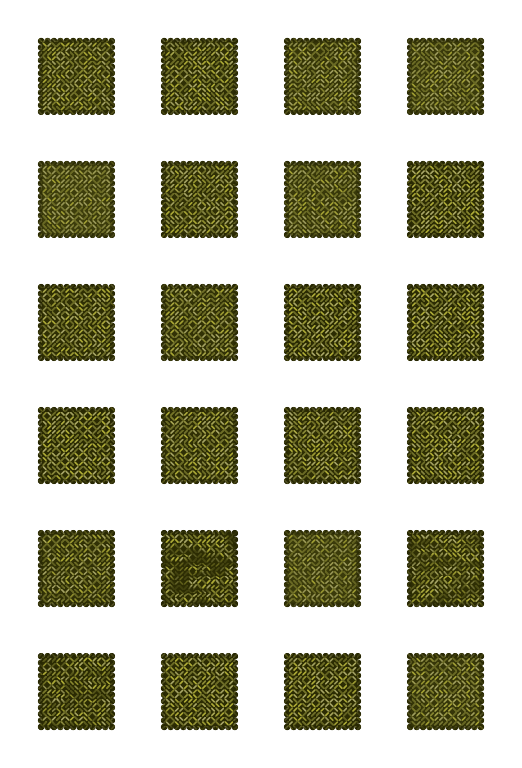
Write a WebGL 2 fragment shader that draws this pattern.

```glsl
#version 300 es
precision highp float;

uniform vec2 u_resolution;
out vec4 fragColor;

const vec2 GRID = vec2(4.0, 6.0);   // swatches across and down
const float PITCH = 0.1602;         // swatch spacing, in canvas heights
const float SIDE = 0.1003;          // swatch side, in canvas heights
const float BEADS = 12.0;           // scallops along one side
const float STITCHES = 17.0;        // weave cells along one side

const vec3 PAPER = vec3(1.0);
const vec3 DARK_OLIVE = vec3(0.17, 0.17, 0.01);
const vec3 OLIVE = vec3(0.41, 0.41, 0.14);
const vec3 YELLOW = vec3(0.68, 0.67, 0.20);
const vec3 PALE = vec3(0.65, 0.64, 0.42);

float hash(vec2 p) {
  vec3 h = fract(p.xyx * vec3(0.1031, 0.1030, 0.0973));
  h += dot(h, h.yzx + 33.33);
  return fract((h.x + h.y) * h.z);
}

float valueNoise(vec2 p) {
  vec2 i = floor(p), f = fract(p);
  f = f * f * (3.0 - 2.0 * f);
  float low = mix(hash(i), hash(i + vec2(1.0, 0.0)), f.x);
  float high = mix(hash(i + vec2(0.0, 1.0)), hash(i + 1.0), f.x);
  return mix(low, high, f.y);
}

// Coverage of a shape from its signed distance and the pixel width
float cover(float d, float pixel) {
  return 1.0 - smoothstep(-0.5 * pixel, 0.5 * pixel, d);
}

float box(vec2 p, float halfSide) {
  vec2 d = abs(p) - halfSide;
  return length(max(d, 0.0)) + min(max(d.x, d.y), 0.0);
}

// Square with a row of round beads along each side, one unit per bead
float scallopedSquare(vec2 p, float count) {
  float last = 0.5 * (count - 1.0);
  vec2 bead = clamp(floor(p + 0.5 * count) - last, -last, last);
  return min(box(p, last), length(p - bead) - 0.52);
}

// Random diagonal strands: x is the strand, y its glint, z the glint tint
vec3 weave(vec2 p, vec2 seed, float pixel) {
  vec2 cell = floor(p) + seed, f = fract(p) - 0.5;
  float slant = hash(cell) < 0.56 ? 1.0 : -1.0;
  float across = abs(f.x - slant * f.y) * 0.7071;
  float along = abs(f.x + slant * f.y) * 0.7071;
  float dash = length(vec2(across, max(along - 0.34, 0.0))) - 0.15;
  float shine = smoothstep(0.12, 0.65, hash(cell + 71.0));
  return vec3(cover(across - 0.21, pixel), cover(dash, pixel) * shine, hash(cell + 137.0));
}

vec3 cloth(vec2 p, vec2 tile, float pixel) {
  vec2 seed = tile * 41.0 + 200.0;
  float faded = pow(hash(seed + 5.0), 3.0);

  // Sagging horizontal bands in the lower rows
  float banding = (1.0 - step(2.0, tile.y)) * hash(seed + 9.0);
  float wave = valueNoise(vec2(p.x * 4.0, p.y * 14.0) + seed);
  vec2 warped = p + vec2(0.0, 0.03 * banding * (wave - 0.5));
  vec3 thread = weave((warped + 0.5) * STITCHES, seed, pixel * STITCHES);
  float light = 1.0 - 0.75 * banding * smoothstep(0.4, 0.75, wave);

  // Dark ground, olive strands, then yellow or pale glints
  vec3 ground = mix(DARK_OLIVE, OLIVE, 0.38 * faded);
  vec3 glint = mix(YELLOW, PALE, smoothstep(0.35, 0.7, thread.z + 0.3 * faded));
  vec3 color = mix(ground, OLIVE, thread.x * light);
  return mix(color, glint, thread.y * light * (1.0 - 0.3 * faded));
}

void main() {
  vec2 uv = (gl_FragCoord.xy - 0.5 * u_resolution) / u_resolution.y;
  vec2 g = uv / PITCH + 0.5 * GRID;
  vec2 tile = clamp(floor(g), vec2(0.0), GRID - 1.0);
  vec2 p = (g - tile - 0.5) * PITCH / SIDE;
  float pixel = 1.0 / (u_resolution.y * SIDE);

  vec3 color = cloth(p, tile, pixel);

  // Shaded bead rim
  float rim = smoothstep(-0.9, -0.4, box(p * BEADS, 0.5 * BEADS));
  color = mix(color, DARK_OLIVE * 0.8, 0.65 * rim);

  float shape = cover(scallopedSquare(p * BEADS, BEADS), pixel * BEADS);
  fragColor = vec4(mix(PAPER, color, shape), 1.0);
}
```
